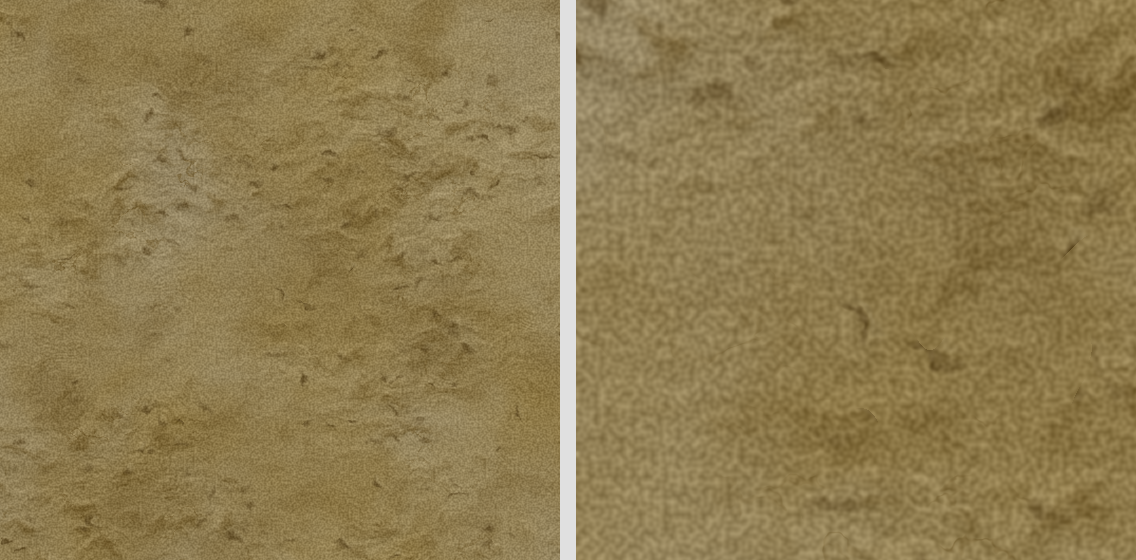
Left, the full canvas; right, a detail of the centre.
This texture is drawn by a three.js fragment shader. Its source:

```glsl
varying vec2 vUv;

#define OCHRE vec3(0.550, 0.468, 0.275)
#define SAND vec3(0.598, 0.534, 0.380)
#define BROWN vec3(0.425, 0.335, 0.150)
#define UMBER vec3(0.335, 0.255, 0.110)
#define FLECK_CELLS 26.0
#define STRATA_LINES 80.0
#define GRAIN_SCALE 265.0
#define GRAIN_AMOUNT 0.115
#define RELIEF_AMOUNT 0.17

vec2 hash2(vec2 p) {
  vec3 h = fract(p.xyx * vec3(0.1031, 0.1030, 0.0973));
  h += dot(h, h.yzx + 33.33);
  return fract((h.xx + h.yz) * h.zy);
}

vec2 gradient(vec2 cell) {
  float angle = 6.2832 * hash2(cell).x;
  return vec2(cos(angle), sin(angle));
}

// Gradient noise, centred on zero
float noise(vec2 p) {
  vec2 i = floor(p), f = p - i;
  vec2 u = f * f * f * (f * (f * 6.0 - 15.0) + 10.0);
  vec2 e = vec2(1.0, 0.0);
  float low = mix(dot(gradient(i), f), dot(gradient(i + e), f - e), u.x);
  float high = mix(dot(gradient(i + e.yx), f - e.yx),
                   dot(gradient(i + e.xx), f - e.xx), u.x);
  return mix(low, high, u.y);
}

float fbm(vec2 p) {
  float sum = 0.0, amp = 1.0;
  for (int i = 0; i < 4; i++) {
    sum += amp * noise(p);
    p = mat2(1.6, 1.2, -1.2, 1.6) * p + 17.3;
    amp *= 0.5;
  }
  return sum;
}

vec2 warp(vec2 p, float scale) {
  return vec2(fbm(p * scale + 31.0), fbm(p * scale + 74.0));
}

// Ragged wisps, longer across than up
float wispField(vec2 p) {
  return fbm(p * vec2(15.0, 25.0) + 5.0);
}

// Scattered slivers: x is the dark body, y the pale rim above it
vec2 flecks(vec2 p, float patchiness) {
  vec2 g = p * FLECK_CELLS, cell = floor(g);
  vec2 result = vec2(0.0);
  for (int y = -1; y <= 1; y++) {
    for (int x = -1; x <= 1; x++) {
      vec2 id = cell + vec2(x, y);
      vec2 place = hash2(id + 11.0), kind = hash2(id + 57.0);
      float present = step(kind.x, 0.06 + 0.42 * patchiness);
      float tilt = (kind.y - 0.6) * 1.5;
      float c = cos(tilt), s = sin(tilt);
      vec2 d = mat2(c, -s, s, c) * (g - id - place);
      vec2 size = vec2(0.22 + 0.36 * place.y, 0.11 + 0.13 * place.x);
      float body = 1.0 - smoothstep(0.0, 1.2, length(d / size));
      float rim = 1.0 - smoothstep(0.1, 1.2, length((d - vec2(0.05, 0.19)) / size));
      float strength = present * (0.25 + 0.75 * hash2(id + 93.0).x);
      result = max(result, strength * vec2(body, rim * (1.0 - body)));
    }
  }
  return result;
}

void main() {
  vec2 p = vUv;
  vec2 swirl = p + 0.035 * warp(p, 7.0);
  vec2 ragged = p + 0.014 * warp(p, 34.0);

  // Broad clouds of pale sand and warm ochre, with soft-edged stains
  float cloud = fbm(p * vec2(2.6, 3.4) + 2.0 + 0.5 * warp(p, 3.0));
  float stain = smoothstep(0.05, 0.5, fbm(swirl * vec2(6.0, 7.5) + 40.0));
  float patchiness = smoothstep(-0.3, 0.4, fbm(p * 3.6 + 61.0));
  vec3 color = mix(OCHRE, SAND, smoothstep(-0.6, 0.65, cloud));
  color = mix(color, BROWN, 0.24 * stain);
  color += vec3(0.012, 0.002, -0.030) * fbm(p * 2.3 + 90.0);

  // Torn wisps with a raised relief
  float field = wispField(swirl);
  float wisp = smoothstep(0.08, 0.6, field) * (0.25 + 0.75 * patchiness);
  float relief = wispField(swirl + vec2(0.002, -0.004)) - field;
  color = mix(color, BROWN, 0.52 * wisp);
  color += RELIEF_AMOUNT * relief * (0.3 + 0.7 * patchiness);

  // Small curled creases along the zero lines of a twisted field
  float crease = 1.0 - smoothstep(0.0, 0.11, abs(fbm(ragged * vec2(17.0, 24.0) + 210.0)));
  float creaseMask = smoothstep(0.0, 0.4, fbm(p * 10.0 + 150.0)) * (0.35 + 0.65 * patchiness);
  color = mix(color, BROWN, 0.55 * crease * creaseMask);

  // Fine bent strata, showing only in places
  float bend = 2.2 * noise(p * 9.0 + 20.0) + 1.2 * noise(p * 19.0);
  float lines = sin(6.2832 * (swirl.y * STRATA_LINES + 2.0 * bend));
  float strataMask = smoothstep(0.05, 0.5, fbm(p * vec2(5.0, 8.0) + 130.0));
  color -= 0.020 * lines * strataMask;

  // Dark slivers and their lit rims
  vec2 fleck = flecks(ragged, patchiness);
  color = mix(color, UMBER, 0.75 * fleck.x);
  color = mix(color, SAND * 1.04, 0.40 * fleck.y);

  // Fine even grain
  float grain = noise(p * GRAIN_SCALE) + 0.45 * noise(p * GRAIN_SCALE * 0.5 + 8.0);
  color += GRAIN_AMOUNT * grain * vec3(1.0, 1.0, 0.95);

  gl_FragColor = vec4(color, 1.0);
}
```
